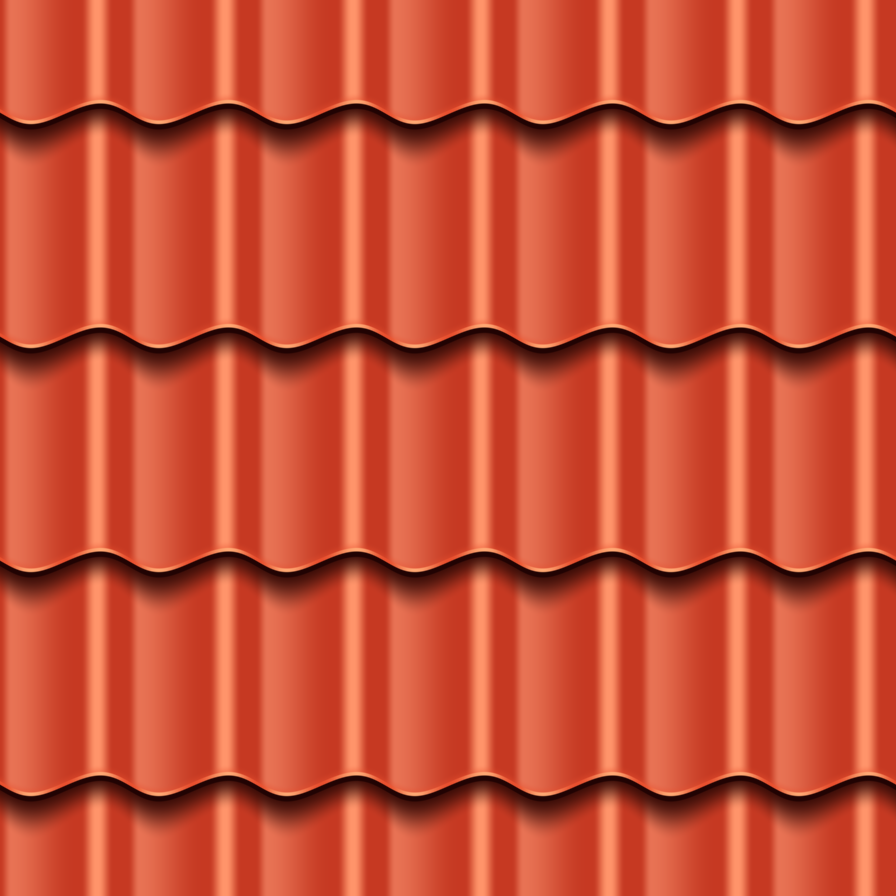
A Shadertoy shader for this texture:

```glsl
// Overlapping rows of glossy red wavy roof tiles with shadowed lower lips.
const float TAU = 6.2831853;
const vec2 REPEATS = vec2(7.0, 4.0);      // tiles across, rows down
const float LIP_HEIGHT = 0.492;           // all heights are in rows
const float WAVE_HEIGHT = 0.046;
const float CREST_PHASE = 0.785;          // phases are in tile widths
const float RIDGE_PHASE = 0.758;
const float RIDGE_WIDTH = 0.125;
const float LIP_WIDTH = 0.016;
const float GAP_WIDTH = 0.024;
const float SHADOW_CREST = 0.155;
const float SHADOW_TROUGH = 0.20;

const vec3 CLAY = vec3(0.775, 0.225, 0.135);
const vec3 SHEEN = vec3(0.910, 0.450, 0.330);
const vec3 RIDGE = vec3(1.000, 0.580, 0.415);
const vec3 LIP_RED = vec3(0.910, 0.310, 0.180);
const vec3 LIP_LIGHT = vec3(1.000, 0.660, 0.450);
const vec3 SHADOW = vec3(0.220, 0.045, 0.025);
const vec3 GAP = vec3(0.130, 0.012, 0.010);

// Wave of the lower lip: 1 at the crest, -1 in the trough, steeper to the right.
float lipWave(float x) {
    float a = TAU * (x - CREST_PHASE);
    return cos(a + 0.14 - 0.14 * cos(a));
}

// Colour across one tile: a broad sheen followed by a narrow bright ridge.
vec3 tileColor(float x) {
    float phase = fract(x);
    float sheen = smoothstep(0.0, 0.09, phase) * (1.0 - smoothstep(0.07, 0.58, phase));
    float offset = abs(fract(phase - RIDGE_PHASE + 0.5) - 0.5);
    float ridge = 1.0 - smoothstep(0.01, RIDGE_WIDTH, offset);
    return mix(mix(CLAY, SHEEN, sheen), RIDGE, ridge);
}

void mainImage(out vec4 fragColor, in vec2 fragCoord) {
    vec2 cell = fragCoord / iResolution.xy * REPEATS;
    float aa = REPEATS.y / iResolution.y;
    float wave = lipWave(cell.x);

    // Signed height above the nearest lip, wrapping from row to row.
    float height = fract(cell.y - LIP_HEIGHT - WAVE_HEIGHT * wave + 0.5) - 0.5;
    float below = max(-height, 0.0);
    vec3 tile = tileColor(cell.x);

    // Soft shadow cast on the row below, then the dark gap under the lip.
    float reach = mix(SHADOW_TROUGH, SHADOW_CREST, 0.5 + 0.5 * wave);
    vec3 lower = mix(SHADOW, tile, smoothstep(0.0, reach, below));
    lower = mix(GAP, lower, smoothstep(GAP_WIDTH - aa, GAP_WIDTH + aa, below));

    // Rim of the upper tile, brightest where the lip runs level.
    vec3 rim = mix(LIP_RED, LIP_LIGHT, wave * wave);
    vec3 upper = mix(tile, LIP_RED, 0.5 * (1.0 - smoothstep(0.0, 0.05, height)));
    upper = mix(rim, upper, smoothstep(LIP_WIDTH - aa, LIP_WIDTH + aa, height));

    fragColor = vec4(mix(lower, upper, smoothstep(-aa, aa, height)), 1.0);
}
```
